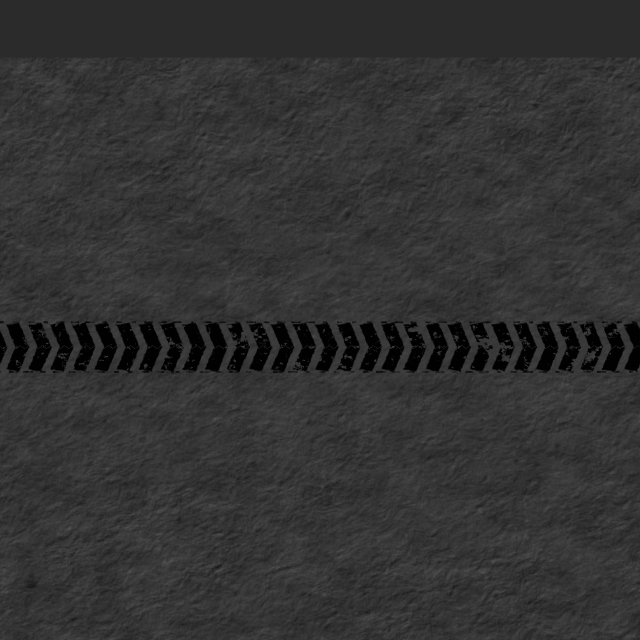
This texture is drawn by a Shadertoy shader. Its source:

```glsl
// Dark rough slate under a plain strip, crossed by one worn tyre track.
// The stone is fractal noise lit as relief, with scattered pits; the tread is
// a repeated, mirrored slanted block, eroded by noise around a few worn spots.

const float STRIP_Y = 0.910;       // lower edge of the plain strip
const float STRIP_TONE = 0.169;
const float STONE_TONE = 0.209;
const float RELIEF_GAIN = 0.165;
const float RELIEF_STEP = 0.0015;
const float MOTTLE_GAIN = 0.095;
const float SPECKLE_GAIN = 0.026;
const float SCRATCH_GAIN = 0.035;
const float GRAIN_ANGLE = 0.36;
const vec2 GRAIN_SCALE = vec2(88.0, 125.0);
const float PIT_CELLS = 34.0;
const vec2 BIG_PIT = vec2(0.050, 0.086);

const float TRACK_Y = 0.4577;
const float TRACK_HALF = 0.0365;   // centre line to block end
const float PITCH = 1.0 / 29.0;    // spacing of tread blocks
const float TREAD_X = 0.5868;      // tip centre of one block
const float BLOCK_HALF = 0.0108;
const float SLANT = 0.42;
const float END_TILT = 0.165;
const float SEAM_HALF = 0.0005;
const float DASH_OFFSET = 0.0388;
const float RUBBER_TONE = 0.003;
const float TRACK_LIFT = 0.010;

// Worn spots: x, height from the track centre, radius, strength
const vec4 WORN[8] = vec4[8](
    vec4(0.372, 0.018, 0.020, 0.30), vec4(0.408, 0.022, 0.014, 0.20),
    vec4(0.265, -0.012, 0.022, 0.16), vec4(0.655, 0.018, 0.024, 0.22),
    vec4(0.755, 0.014, 0.022, 0.32), vec4(0.790, -0.008, 0.022, 0.22),
    vec4(0.925, -0.008, 0.024, 0.27), vec4(0.480, -0.020, 0.020, 0.14));

float hash(vec2 p) {
    return fract(sin(dot(p, vec2(127.1, 311.7))) * 43758.5453);
}

float valueNoise(vec2 p) {
    vec2 cell = floor(p), f = fract(p);
    f = f * f * (3.0 - 2.0 * f);
    return mix(mix(hash(cell), hash(cell + vec2(1, 0)), f.x),
               mix(hash(cell + vec2(0, 1)), hash(cell + vec2(1, 1)), f.x), f.y);
}

// Each octave is turned well away from the last, to hide the lattice
float fbm(vec2 p) {
    float sum = 0.0, amp = 0.5;
    for (int i = 0; i < 4; i++) {
        sum += amp * valueNoise(p);
        p = mat2(0.8, 0.6, -0.6, 0.8) * p * 2.03 + 17.3;
        amp *= 0.5;
    }
    return sum / 0.9375;
}

vec2 alongGrain(vec2 p) {
    float c = cos(GRAIN_ANGLE), s = sin(GRAIN_ANGLE);
    return mat2(c, -s, s, c) * p;
}

float stoneHeight(vec2 p) {
    vec2 warp = vec2(valueNoise(p * 40.0), valueNoise(p * 40.0 + 9.2)) - 0.5;
    return fbm(alongGrain(p + 0.010 * warp) * GRAIN_SCALE);
}

// Soft dark pits, one possible pit per grid cell
float pits(vec2 p) {
    vec2 g = p * PIT_CELLS, cell = floor(g);
    vec2 centre = 0.3 + 0.4 * vec2(hash(cell + 3.1), hash(cell + 7.7));
    float radius = mix(0.08, 0.26, hash(cell + 12.4));
    float small = step(0.70, hash(cell)) * (1.0 - smoothstep(0.2 * radius, radius, length(fract(g) - centre)));
    float big = 1.0 - smoothstep(0.003, 0.011, length((p - BIG_PIT) * vec2(0.8, 1.1)));
    return 0.7 * small + 1.5 * big;
}

// Short bright flecks where a stretched noise peaks
float scratches(vec2 p) {
    return smoothstep(0.72, 0.95, valueNoise(alongGrain(p) * vec2(110.0, 300.0) + 21.0))
         * smoothstep(0.45, 0.80, valueNoise(p * 28.0 + 6.0));
}

float stone(vec2 p) {
    vec2 toLight = RELIEF_STEP * vec2(-0.6, 0.8);
    float relief = stoneHeight(p - toLight) - stoneHeight(p + toLight);
    // Patches of rougher stone, calmer around the middle
    float roughness = mix(0.85, 1.1, smoothstep(0.05, 0.40, abs(p.y - 0.5)));
    roughness *= 0.75 + 0.5 * valueNoise(p * 18.0 + 3.0);
    float mottle = fbm(p * vec2(24.0, 38.0) + 41.0) - 0.5;
    float speckle = valueNoise(p * 310.0) - 0.5;
    return STONE_TONE + RELIEF_GAIN * roughness * relief + MOTTLE_GAIN * mottle
         + SPECKLE_GAIN * speckle + SCRATCH_GAIN * scratches(p) - 0.05 * pits(p);
}

// Coverage of rubber left on the ground
float tread(vec2 p, float px) {
    vec2 q = vec2(p.x, p.y - TRACK_Y);
    float d = abs(q.y);
    float along = mod(q.x - TREAD_X + SLANT * d + 0.5 * PITCH, PITCH) - 0.5 * PITCH;
    float ragged = 0.0018 * (valueNoise(p * 260.0) - 0.5);
    float edge = max(abs(along) - BLOCK_HALF, d - TRACK_HALF - END_TILT * along) + ragged;
    float blocks = 1.0 - smoothstep(-px, px, edge);
    float zigzag = 0.0024 * (4.0 * abs(fract(along / 0.0135 + 0.2) - 0.5) - 1.0);
    float seam = 1.0 - smoothstep(-0.7 * px, 0.7 * px, abs(q.y - zigzag) - SEAM_HALF);
    blocks *= 1.0 - 0.6 * seam;

    // Broken dashes along both borders
    float slot = q.x / PITCH * 1.5 + 0.4 * sign(q.y);
    float reach = 0.06 + 0.26 * hash(vec2(floor(slot), sign(q.y)));
    float dash = max((abs(fract(slot) - 0.5) - reach) * PITCH / 1.5, abs(d - DASH_OFFSET) - 0.0009);
    float dashes = 0.85 * (1.0 - smoothstep(-px, px, dash + ragged));

    // Erosion: fine soft scuffs, thicker around the worn spots
    float wear = 0.27;
    for (int i = 0; i < 8; i++) {
        vec2 away = (q - WORN[i].xy) / WORN[i].z;
        wear += WORN[i].w * exp(-dot(away, away));
    }
    wear += 0.16 * (valueNoise(p * vec2(45.0, 60.0) + 8.0) - 0.5);
    float kept = smoothstep(wear - 0.13, wear + 0.09, fbm(p * vec2(150.0, 190.0) + 5.0));
    return max(blocks * kept, dashes);
}

void mainImage(out vec4 fragColor, in vec2 fragCoord) {
    vec2 p = fragCoord / iResolution.xy;
    float px = 1.0 / iResolution.y;
    float tone = stone(p);
    float inTrack = 1.0 - smoothstep(0.036, 0.041, abs(p.y - TRACK_Y));
    tone = mix(tone, STONE_TONE + TRACK_LIFT + 0.6 * (tone - STONE_TONE), inTrack);
    tone = mix(tone, RUBBER_TONE, tread(p, px));
    tone = mix(tone, STRIP_TONE, smoothstep(-0.5 * px, 0.5 * px, p.y - STRIP_Y));
    fragColor = vec4(vec3(clamp(tone, 0.0, 1.0)), 1.0);
}
```
